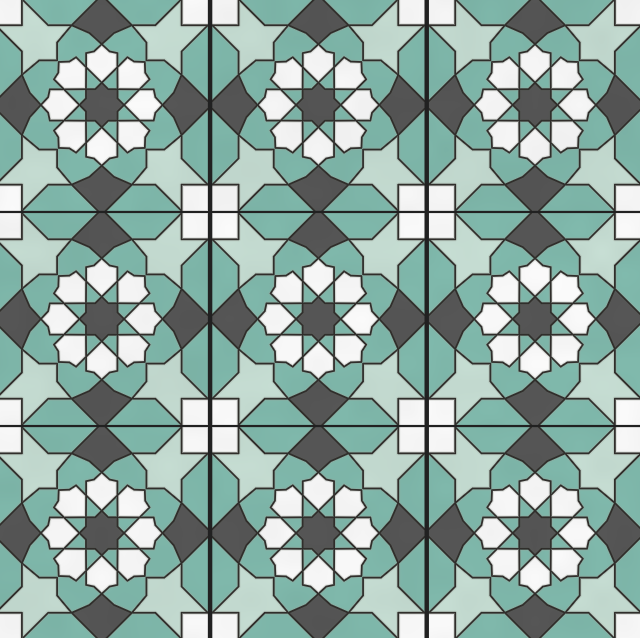
Reproduce this pattern procedurally as a WebGL 2 fragment shader.

```glsl
#version 300 es
precision highp float;
// Draws a three by three wall of glazed tiles with eight-petal rosettes and dark grout.
uniform vec2 u_resolution;
out vec4 outColor;

const vec3 TEAL = vec3(0.49, 0.71, 0.66);
const vec3 MINT = vec3(0.76, 0.85, 0.81);
const vec3 WHITE = vec3(0.96);
const vec3 CHARCOAL = vec3(0.33);
const vec3 OUTLINE = vec3(0.19, 0.18, 0.17);
const vec3 HALO = vec3(0.60, 0.63, 0.59);
const vec3 GROUT = vec3(0.13);

// One tile face is 380 units wide; a cell also holds its grout.
const float HALF_FACE = 190.0;
const vec2 CELL = vec2(388.0, 384.0);
const vec2 PITCH = vec2(0.3385, 0.3355);
const vec2 WALL_CENTRE = vec2(0.4975, 0.5);

float hash(vec2 p) {
  p = fract(p * vec2(0.1031, 0.1137));
  p += dot(p, p.yx + 33.33);
  return fract((p.x + p.y) * p.x * 17.0);
}

float noise(vec2 p) {
  vec2 i = floor(p), f = fract(p);
  f = f * f * (3.0 - 2.0 * f);
  return mix(mix(hash(i), hash(i + vec2(1, 0)), f.x),
             mix(hash(i + vec2(0, 1)), hash(i + vec2(1, 1)), f.x), f.y);
}

float segment(vec2 p, vec2 a, vec2 b) {
  vec2 ab = b - a;
  return length(p - a - ab * clamp(dot(p - a, ab) / dot(ab, ab), 0.0, 1.0));
}

// Folds the plane into one half of a petal sector, axis pointing up.
vec2 foldPetal(vec2 p) {
  const float STEP = 0.785398;
  float a = mod(atan(p.x, p.y) + 0.5 * STEP, STEP) - 0.5 * STEP;
  return length(p) * vec2(abs(sin(a)), cos(a));
}

// Folds the square into the octant y >= x >= 0.
vec2 foldOctant(vec2 p) {
  p = abs(p);
  return vec2(min(p.x, p.y), max(p.x, p.y));
}

float rosetteLines(vec2 k) {
  float d = segment(k, vec2(0, 40), vec2(11.7, 28.3));
  d = min(d, segment(k, vec2(0, 40), vec2(28, 67.6)));
  d = min(d, segment(k, vec2(28, 67.6), vec2(28, 93)));
  d = min(d, segment(k, vec2(28, 93), vec2(14, 96)));
  return min(d, segment(k, vec2(14, 96), vec2(0, 109)));
}

float frameLines(vec2 q) {
  const vec2 JOINT = vec2(54, 143);
  // kite at the middle of each side
  float d = segment(q, vec2(0, 109), vec2(22, 129));
  d = min(d, segment(q, vec2(22, 129), JOINT));
  d = min(d, segment(q, JOINT, vec2(7, 190)));
  // lobe around the rosette
  d = min(d, segment(q, vec2(80, 80), vec2(80, 112)));
  d = min(d, segment(q, vec2(80, 112), JOINT));
  // border trapezoid and corner square
  d = min(d, segment(q, JOINT, vec2(96, 143)));
  d = min(d, segment(q, vec2(96, 143), vec2(143, 190)));
  return min(d, segment(q, vec2(143), vec2(143, 190)));
}

vec3 glaze(vec2 q, vec2 k) {
  vec3 c = TEAL;
  // mint corner stars, then the teal trapezoids over them
  if (q.x > 80.0 || dot(q, vec2(31, 26)) > 5392.0) c = MINT;
  if (q.y > 143.0 && q.x < q.y - 47.0) c = TEAL;
  if (q.x > 143.0) c = WHITE;
  // side kites
  float kiteEdge = min(109.0 + 0.91 * q.x, 119.4 + 0.437 * q.x);
  if (q.y > kiteEdge && q.x + q.y < 197.0) c = CHARCOAL;
  // petals and central star
  float cap = max(109.0 - 0.93 * k.x, 98.9 - 0.21 * k.x);
  if (k.x < 28.0 && k.y > 40.0 + k.x && k.y < cap) c = WHITE;
  if (k.x + k.y < 40.0) c = CHARCOAL;
  return c;
}

float cover(float d, float halfWidth, float pixel) {
  return clamp((halfWidth - d) / pixel + 0.5, 0.0, 1.0);
}

void main() {
  vec2 uv = gl_FragCoord.xy / u_resolution;
  vec2 cell = (uv - WALL_CENTRE) / PITCH + 0.5;
  vec2 id = floor(cell);
  vec2 p = (fract(cell) - 0.5) * CELL;
  float pixel = CELL.x / (PITCH.x * u_resolution.x);

  vec2 q = foldOctant(p), k = foldPetal(p);
  vec3 color = glaze(q, k);

  // soft clouding and a small tint shift from tile to tile
  float cloud = noise(p * 0.025 + id * 19.0 + 80.0) - 0.5;
  color *= 1.0 + 0.03 * cloud + 0.025 * (hash(id + 7.0) - 0.5);

  // raised outlines with a thin dull fringe in the glaze
  float d = min(rosetteLines(k), frameLines(q));
  float fringe = 1.0 - smoothstep(1.5, 5.0, d);
  color = mix(color, HALO * min(1.0, color.g / 0.6), 0.4 * fringe);
  color = mix(color, OUTLINE, cover(d, 1.6, pixel));

  // grout
  color = mix(GROUT, color, cover(q.y, HALF_FACE, pixel));
  outColor = vec4(color, 1.0);
}
```
